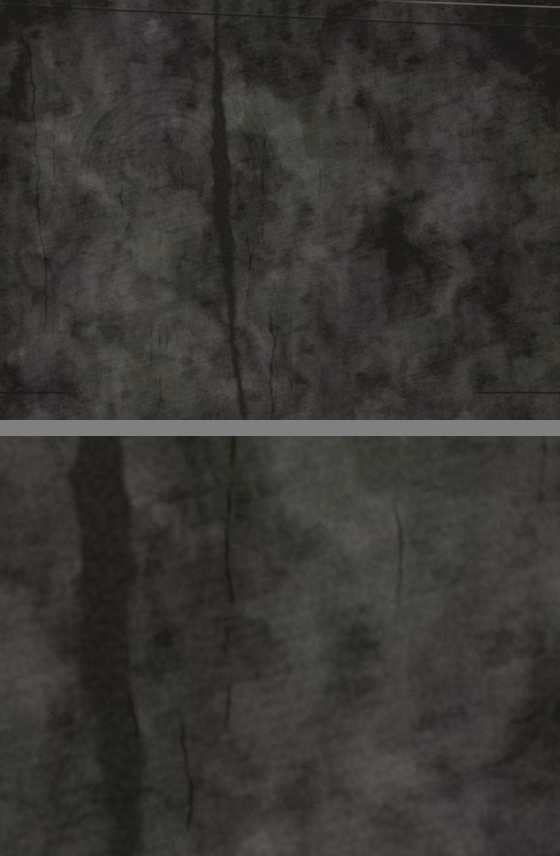
Top: the whole. Bottom: its middle third, enlarged.
Reproduce this texture procedurally as a WebGL 2 fragment shader.

```glsl
#version 300 es
precision highp float;
// Dim, weathered plaster wall with soot stains, seeping streaks, brush marks and hairline cracks.

uniform vec2 u_resolution;
out vec4 fragColor;

float hash(vec2 p) {
  vec3 q = fract(p.xyx * vec3(0.1031, 0.1030, 0.0973));
  q += dot(q, q.yzx + 33.33);
  return fract((q.x + q.y) * q.z);
}

vec2 gradientAt(vec2 cell) {
  float angle = 6.2832 * hash(cell + 71.0);
  return vec2(cos(angle), sin(angle));
}

float gradientNoise(vec2 p) {
  vec2 i = floor(p), f = p - i;
  vec2 e = vec2(1, 0);
  vec2 w = f * f * f * (f * (f * 6.0 - 15.0) + 10.0);
  float low = mix(dot(gradientAt(i), f), dot(gradientAt(i + e), f - e), w.x);
  float high = mix(dot(gradientAt(i + e.yx), f - e.yx), dot(gradientAt(i + 1.0), f - 1.0), w.x);
  return mix(low, high, w.y);
}

float fbm(vec2 p) {
  float sum = 0.0, gain = 0.5;
  for (int i = 0; i < 5; i++) {
    sum += gain * gradientNoise(p);
    p = mat2(1.6, 1.2, -1.2, 1.6) * p + 17.3;
    gain *= 0.55;
  }
  return sum;
}

float blob(vec2 p, vec2 centre, vec2 radius) {
  vec2 d = (p - centre) / radius;
  return exp(-dot(d, d));
}

// Soft-ended coverage of the interval from a to b.
float span(float v, float a, float b, float soft) {
  return smoothstep(a - soft, a + soft, v) * (1.0 - smoothstep(b - soft, b + soft, v));
}

float line(float distance, float halfWidth, float soft) {
  return 1.0 - smoothstep(halfWidth - soft, halfWidth + soft, abs(distance));
}

void main() {
  vec2 p = gl_FragCoord.xy / u_resolution.y;
  float px = 1.0 / u_resolution.y;
  vec2 warp = vec2(fbm(p * 5.0 + 3.0), fbm(p * 5.0 + 40.0));
  vec2 q = p + 0.16 * warp;

  // Broad light and shade
  float tone = 0.208;
  tone -= 0.055 * smoothstep(0.76, 0.93, q.y) * mix(0.65, 1.0, smoothstep(0.5, 0.7, p.x));
  tone -= 0.045 * (1.0 - smoothstep(0.02, 0.15, q.x));
  tone -= 0.035 * smoothstep(1.08, 1.22, q.x);
  tone += 0.055 * blob(q, vec2(0.22, 0.56), vec2(0.16, 0.28));
  tone += 0.050 * blob(q, vec2(0.74, 0.55), vec2(0.20, 0.24));
  tone += 0.040 * blob(q, vec2(0.42, 0.22), vec2(0.28, 0.16));
  tone += 0.035 * blob(q, vec2(1.06, 0.63), vec2(0.06, 0.22));

  // Mottled plaster, patchy along both drip and brush directions
  tone += 0.19 * fbm(p * vec2(9.0, 6.5) + 2.0 * warp);
  tone += 0.09 * fbm(p * vec2(24.0, 8.0) + 60.0);
  float spots = fbm(p * vec2(17.0, 25.0) + 90.0);
  tone -= 0.045 * smoothstep(0.08, 0.32, spots);
  tone += 0.055 * smoothstep(0.12, 0.4, fbm(p * vec2(13.0, 11.0) + 130.0))
        * (1.0 - smoothstep(0.65, 0.9, p.x));

  // Soot patches
  tone -= 0.085 * blob(q, vec2(0.945, 0.39), vec2(0.075, 0.13));
  tone -= 0.060 * blob(q, vec2(0.96, 0.66), vec2(0.065, 0.09));
  tone -= 0.055 * blob(q, vec2(0.56, 0.50), vec2(0.07, 0.22));
  tone -= 0.030 * blob(q, vec2(0.41, 0.58), vec2(0.08, 0.14));

  // Slanted brush marks and a faint circular wipe
  vec2 brush = mat2(0.96, -0.27, 0.27, 0.96) * p;
  tone += 0.030 * gradientNoise(brush * vec2(14.0, 130.0)) * (0.6 + 2.0 * abs(warp.x));
  float wipe = length(p - vec2(0.40, 0.58));
  tone += 0.05 * gradientNoise(vec2(wipe * 85.0, 4.0)) * span(wipe, 0.08, 0.27, 0.05)
        * smoothstep(0.5, 0.65, p.y);

  // Pale strips of bare plaster
  float ragged = 0.012 * gradientNoise(p * 35.0);
  tone += 0.055 * span(p.x + ragged, 0.533, 0.582, 0.006) * span(p.y + ragged, 0.69, 0.86, 0.015);
  tone += 0.045 * span(p.x + ragged, 0.07, 0.13, 0.013) * span(p.y, 0.55, 0.90, 0.05);

  // Main seeping streak
  float down = 1.0 - p.y;
  float centre = 0.515 + 0.065 * down * down + 0.008 * gradientNoise(vec2(p.y * 9.0, 2.0));
  float width = 0.007 + 0.014 * blob(vec2(down, 0.0), vec2(0.43, 0.0), vec2(0.22, 1.0));
  float streak = line(p.x - centre + 0.8 * ragged, width, 0.005 + px);
  tone = mix(tone, 0.115, 0.86 * streak);

  // Thin drips and hairline cracks
  for (int i = 0; i < 14; i++) {
    float seed = float(i);
    float top = mix(0.2, 0.72, hash(vec2(seed, 5.0)));
    float reach = mix(0.08, 0.32, hash(vec2(seed, 9.0)));
    float x = 0.10 + 0.8 * hash(vec2(seed, 2.0));
    x += 0.018 * fbm(vec2(p.y * 11.0, seed * 7.3));
    float broken = smoothstep(-0.25, 0.15, gradientNoise(vec2(seed * 5.1, p.y * 28.0)));
    tone -= 0.07 * broken * line(p.x - x, 0.0016, 0.0012 + px) * span(p.y, top - reach, top, 0.02);
  }
  float crackX = 0.065 + 0.06 * down + 0.03 * fbm(vec2(p.y * 7.0, 31.0));
  tone -= 0.075 * line(p.x - crackX, 0.002, 0.002 + px) * span(p.y, 0.22, 0.9, 0.04);
  float lowX = 0.648 + 0.04 * fbm(vec2(p.y * 8.0, 53.0));
  tone -= 0.085 * line(p.x - lowX, 0.003, 0.002 + px) * span(p.y, 0.0, 0.26, 0.02);

  // Horizontal board joints near the floor
  float joint = line(p.y - 0.065, 0.002, px) * (1.0 - span(p.x, 0.155, 1.135, 0.02));
  joint += 0.5 * line(p.y - 0.23, 0.001, px) * smoothstep(1.19, 1.23, p.x);
  tone -= 0.08 * joint;

  // Fine grain, then warm grey with faint violet and olive drift
  tone += 0.032 * gradientNoise(p * 155.0) + 0.014 * (hash(floor(p * 384.0)) - 0.5);
  tone = clamp(tone, 0.105, 0.43);
  float drift = 0.035 * fbm(p * 4.0 + 200.0);
  vec3 colour = tone + vec3(0.010, 0.001 - 0.3 * drift, -0.012 + drift);

  // Cables across the top
  float cable = p.y - 0.987 + 0.042 * p.x;
  colour = mix(colour, vec3(0.10, 0.12, 0.105), 0.8 * line(cable, 0.0022, px));
  colour += 0.035 * line(cable - 0.005, 0.001, px);
  float paleCable = line(p.y - 1.0 + 0.037 * (p.x - 0.87), 0.002, px) * smoothstep(0.85, 1.05, p.x);
  colour = mix(colour, vec3(0.42, 0.42, 0.39), 0.85 * paleCable);

  fragColor = vec4(colour, 1.0);
}
```
